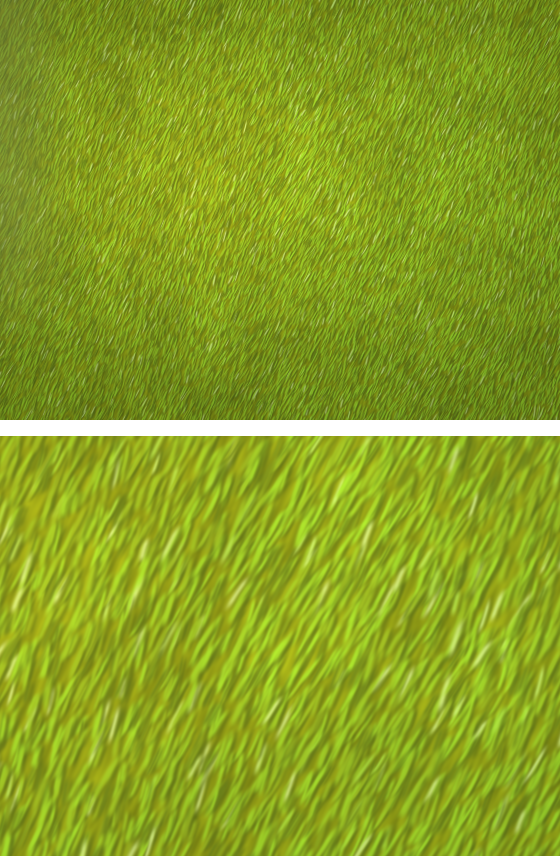
Top: the whole. Bottom: its middle third, enlarged.
A Shadertoy shader for this texture:

```glsl
// Short green fur or grass, combed up to the right, under a soft uneven light.

const vec3 SOIL  = vec3(0.510, 0.575, 0.080);
const vec3 OLIVE = vec3(0.550, 0.655, 0.120);
const vec3 LIME  = vec3(0.590, 0.840, 0.170);
const vec3 SHADE = vec3(0.325, 0.410, 0.085);
const vec3 PALE  = vec3(0.790, 0.890, 0.580);
const vec3 HAZE  = vec3(0.515, 0.575, 0.290);

const int   LAYERS      = 5;
const vec2  CELL        = vec2(0.014, 0.030);  // one blade per cell and layer
const float LEAN        = 0.42;                // sideways run per unit of height
const float LEAN_JITTER = 0.20;
const float LEAN_DRIFT  = 0.22;                // slow change of the combing
const float BLADE_HALF  = 0.019;
const float BLADE_WIDTH = 0.0022;
const float BLADE_ALPHA = 0.74;
const float SHADOW_ALPHA = 0.43;

vec3 hash3(vec3 p) {
    p = fract(p * vec3(0.1031, 0.1030, 0.0973));
    p += dot(p, p.yxz + 33.33);
    return fract((p.xxy + p.yxx) * p.zyx);
}

float gradientNoise(vec2 p) {
    vec2 cell = floor(p), f = fract(p);
    vec2 u = f * f * f * (f * (f * 6.0 - 15.0) + 10.0);
    vec4 corner;
    for (int k = 0; k < 4; k++) {
        vec2 o = vec2(k & 1, k >> 1);
        float angle = 6.2832 * hash3(vec3(cell + o, 7.0)).x;
        corner[k] = dot(vec2(cos(angle), sin(angle)), f - o);
    }
    return mix(mix(corner.x, corner.y, u.x), mix(corner.z, corner.w, u.x), u.y);
}

// Colour of one blade, from dull olive to lime, a few pale with gloss.
vec3 bladeColor(float pick, float green) {
    vec3 color = mix(OLIVE, LIME, clamp(pick * 1.15 + green, 0.0, 1.0));
    color = mix(color, SHADE * 1.2, 1.0 - smoothstep(0.06, 0.16, pick));
    return mix(color, PALE, 0.85 * smoothstep(0.92, 0.97, pick));
}

// Lays one layer of blades, each with a shadow along its lower right side.
vec3 addBlades(vec3 color, vec2 p, float layer, float drift, float green) {
    vec2 offset = hash3(vec3(layer, 3.0, 11.0)).xy * 5.0;
    vec2 q = vec2(p.x - LEAN * p.y, p.y) + offset;
    vec2 home = floor(q / CELL);
    for (int j = -1; j <= 1; j++)
    for (int i = -1; i <= 1; i++) {
        vec2 id = home + vec2(i, j);
        vec3 place = hash3(vec3(id, layer + 1.0));
        vec3 look = hash3(vec3(id, layer + 41.0));
        vec2 d = q - (id + place.xy) * CELL;

        float t = d.y / (BLADE_HALF * mix(0.55, 1.0, look.y));
        float slope = drift + LEAN_JITTER * (2.0 * place.z - 1.0);
        float bend = 0.0022 * (look.z - 0.5) * t * t;
        float width = BLADE_WIDTH * mix(0.7, 1.15, look.z);
        float side = (d.x - slope * d.y - bend) / width;

        float taper = 1.0 - smoothstep(0.35, 1.0, abs(t));
        float shadow = taper * exp(-(side - 1.7) * (side - 1.7));
        float blade = taper * exp(-side * side);
        color = mix(color, SHADE, SHADOW_ALPHA * shadow);
        color = mix(color, bladeColor(look.x, green), BLADE_ALPHA * blade);
    }
    return color;
}

// Broad light: a glow left of centre, dimmer corners and lower edge.
float lightAt(vec2 uv) {
    vec2 d = (uv - vec2(0.44, 0.58)) * vec2(1.0, 1.15);
    float glow = exp(-3.2 * dot(d, d));
    return mix(0.76, 1.12, glow) + 0.04 * smoothstep(0.6, 0.9, uv.x) * uv.y;
}

void mainImage(out vec4 fragColor, in vec2 fragCoord) {
    vec2 uv = fragCoord / iResolution.xy;
    vec2 p = fragCoord / iResolution.y;

    // Slow drifts of combing and hue
    float drift = LEAN_DRIFT * gradientNoise(p * 3.5 + 4.0);
    float patches = gradientNoise(p * 5.0 + 19.0);
    float green = 0.30 * (uv.x - 0.5) + 0.22 * (0.45 - uv.y) + 0.30 * patches;

    // Ground with a fine combed grain
    vec2 grainPoint = vec2(p.x - LEAN * p.y, p.y) * vec2(170.0, 32.0);
    vec3 color = SOIL * (1.0 + 0.25 * gradientNoise(grainPoint));

    for (int layer = 0; layer < LAYERS; layer++)
        color = addBlades(color, p, float(layer), drift, green);

    // Warm centre, grey haze at the left edge, then the light
    vec2 warm = (uv - vec2(0.36, 0.56)) * vec2(1.0, 0.9);
    color *= mix(vec3(1.0), vec3(1.07, 0.99, 0.95), exp(-12.0 * dot(warm, warm)));
    color = mix(color, HAZE, 0.42 * (1.0 - smoothstep(0.0, 0.16, uv.x)) * smoothstep(0.1, 0.5, uv.y));
    color *= lightAt(uv) * (1.0 + 0.10 * gradientNoise(p * 9.0));

    fragColor = vec4(clamp(color, 0.0, 1.0), 1.0);
}
```
